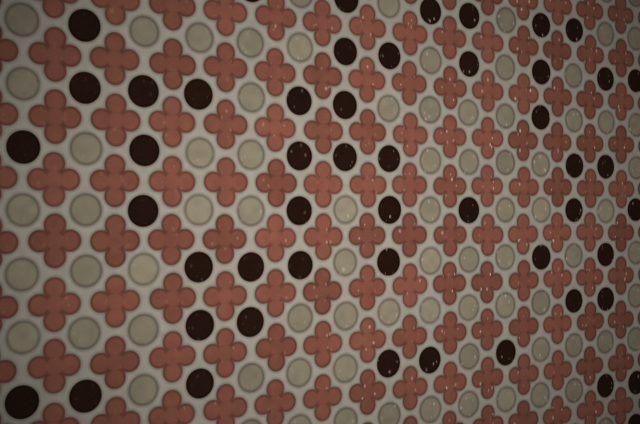
A Shadertoy shader for this pattern:

```glsl
const vec3 GROUT = vec3(0.66, 0.63, 0.575);
const vec3 CREAM = vec3(0.555, 0.515, 0.435);
const vec3 PINK  = vec3(0.525, 0.320, 0.262);
const vec3 BROWN = vec3(0.145, 0.085, 0.058);
const vec3 GLINT = vec3(0.90, 0.86, 0.82);
const float DARK_SHARE = 0.31;

float hash(vec2 p) {
    vec3 q = fract(vec3(p.xyx) * 0.1031);
    q += dot(q, q.yzx + 33.33);
    return fract((q.x + q.y) * q.z);
}

vec2 hash2(vec2 p) {
    return vec2(hash(p), hash(p + 57.3));
}

float noise(vec2 p) {
    vec2 i = floor(p), f = fract(p);
    f = f * f * (3.0 - 2.0 * f);
    return mix(mix(hash(i), hash(i + vec2(1, 0)), f.x),
               mix(hash(i + vec2(0, 1)), hash(i + vec2(1, 1)), f.x), f.y);
}

float smoothMin(float a, float b, float k) {
    float h = max(k - abs(a - b), 0.0) / k;
    return min(a, b) - 0.25 * h * h * k;
}

// Four round lobes fused around a small core
float quatrefoil(vec2 p, vec2 reach, float lobe) {
    p = abs(p);
    float d = smoothMin(length(p - vec2(reach.x, 0.0)),
                        length(p - vec2(0.0, reach.y)), 0.06) - lobe;
    return smoothMin(d, length(p) - lobe, 0.03);
}

// Wall seen at an angle: columns narrow and rows converge to the right
vec2 wallGrid(vec2 p, float recede) {
    float u = (p.x - 0.053) / (0.1553 - recede * p.x);
    return vec2(u, (p.y - 0.504) * (1.0 + recede * u) / 0.1504);
}

// Small reflections of a lamp on the rounded glaze
float glints(vec2 p, vec2 id, float aa) {
    float sum = 0.0;
    for (int i = 0; i < 4; i++) {
        vec2 seed = id + float(i) * vec2(17.0, 29.0);
        vec2 r = hash2(seed);
        float angle = 6.2832 * r.x;
        vec2 center = mix(0.12, 0.27, r.y) * vec2(cos(angle), sin(angle));
        float size = mix(0.008, 0.026, hash(seed + 8.1));
        float d = length((p - center) * vec2(1.0, 0.75)) - size;
        sum += (1.0 - smoothstep(-aa, aa, d)) * hash(seed + 3.7);
    }
    return min(sum, 1.0);
}

// Glazed tile with a dim rounded rim and slight clouding
vec3 glaze(vec3 base, vec2 p, vec2 id, float d, float shine, float aa) {
    float rim = mix(0.76, 1.0, smoothstep(0.0, 0.065, -d));
    float tone = 0.94 + 0.12 * hash(id + 4.4);
    float cloud = 0.96 + 0.08 * noise(p * 7.0 + id * 3.1);
    vec3 color = base * rim * tone * cloud;
    return mix(color, GLINT, shine * glints(p, id, aa));
}

void mainImage(out vec4 fragColor, in vec2 fragCoord) {
    vec2 p = fragCoord / iResolution.y;
    float recede = 0.03463;
    vec2 grid = wallGrid(p, recede);
    float aa = 1.1 * (1.0 + recede * grid.x) / (0.1504 * iResolution.y);
    float shine = mix(0.12, 0.75, smoothstep(0.3, 1.15, p.x));

    // Dots sit on grid nodes, quatrefoils in the cell centers
    vec2 dotId = floor(grid + 0.5);
    vec2 dotPos = grid - dotId - 0.035 * (hash2(dotId + 11.0) - 0.5);
    float dotDist = length(dotPos) - 0.262 - 0.012 * (hash(dotId + 6.0) - 0.5);
    vec2 crossId = floor(grid);
    vec2 crossPos = grid - crossId - 0.5 - 0.03 * (hash2(crossId + 41.0) - 0.5);
    float crossDist = quatrefoil(crossPos, vec2(0.244, 0.258), 0.177);

    // Grout with faint grain and contact shadow
    float gap = min(dotDist, crossDist);
    vec3 color = GROUT * (0.96 + 0.06 * noise(grid * 9.0));
    color *= mix(0.83, 1.0, smoothstep(0.0, 0.06, gap));

    // Tiles
    float dark = step(hash(dotId + 23.0), DARK_SHARE);
    vec3 dotColor = glaze(mix(CREAM, BROWN, dark), dotPos, dotId,
                          dotDist, shine * 0.7, aa);
    vec3 crossColor = glaze(PINK, crossPos, crossId + 90.0,
                            crossDist, shine, aa);
    color = mix(color, dotColor, 1.0 - smoothstep(-aa, aa, dotDist));
    color = mix(color, crossColor, 1.0 - smoothstep(-aa, aa, crossDist));

    // Dim room light falling off from the middle
    vec2 q = (p - vec2(0.72, 0.52)) * vec2(1.2, 1.3);
    color *= 1.0 - 0.38 * dot(q, q);
    color += 0.012 * (hash(floor(p * 340.0)) - 0.5);
    fragColor = vec4(clamp(color, 0.0, 1.0), 1.0);
}
```
